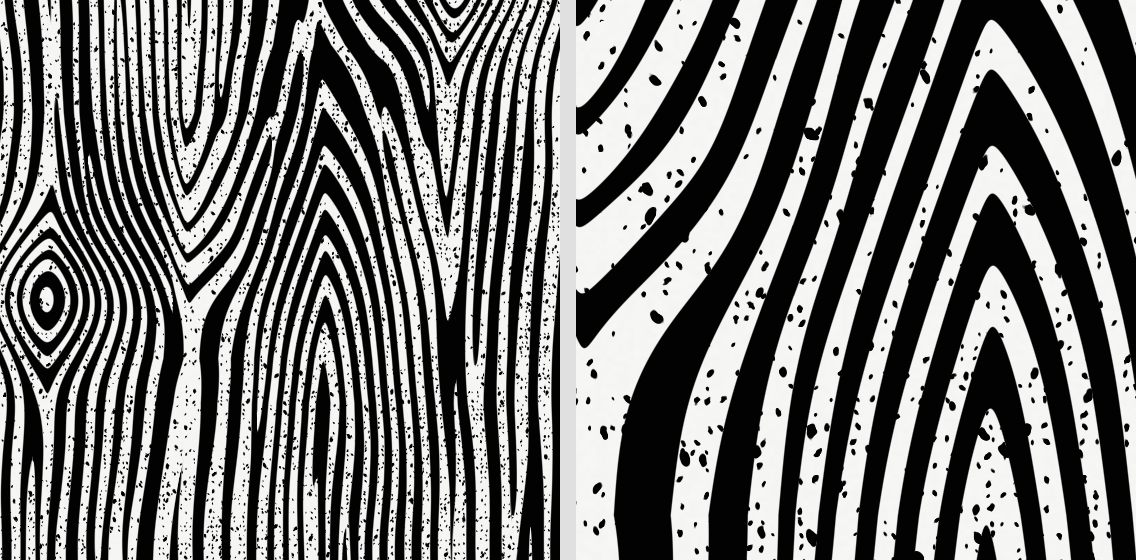
Left, the full canvas; right, a detail of the centre.
This texture is drawn by a WebGL 1 fragment shader. Its source:

```glsl
precision highp float;
// Block-printed wood grain: black vertical streaks with knots, chevrons and ink specks.
uniform vec2 u_resolution;

const vec3 PAPER = vec3(0.962, 0.962, 0.958);
const vec3 INK = vec3(0.008);
const float STREAKS = 28.0;        // streaks across the canvas
const float INK_SHARE = 0.475;     // mean share of a streak that is black
const float SHARE_SWING = 0.46;    // thick and thin variation
const float FOLD_X = 0.088;        // first mirror axis of the grain
const float FOLD_GAP = 0.24;       // distance between mirror axes
const float TIP_ROUNDING = 0.004;
const float KNOT_RINGS = 4.2;
const float KNOT_REACH = 0.14;
const float KNOT_HEIGHT = 0.105;
const vec2 LEFT_KNOT = vec2(0.088, 0.47);
const vec2 TOP_KNOT = vec2(0.808, 1.04);
const float CHEVRON_REACH = 0.19;
const float FORK_STRETCH = 0.11;   // lower gives longer streak tips
const int FORKS = 22;
const float TAU = 6.2831853;

float hash(vec2 p) {
  return fract(sin(dot(p, vec2(127.1, 311.7))) * 43758.5453);
}

float noise(vec2 p) {
  vec2 cell = floor(p), f = fract(p);
  f = f * f * f * (f * (f * 6.0 - 15.0) + 10.0);
  float low = mix(hash(cell), hash(cell + vec2(1.0, 0.0)), f.x);
  float high = mix(hash(cell + vec2(0.0, 1.0)), hash(cell + 1.0), f.x);
  return mix(low, high, f.y);
}

// Absolute value with a rounded tip.
float bend(float d, float rounding) {
  return sqrt(d * d + rounding * rounding);
}

float swell(vec2 p, vec2 knot) {
  vec2 d = (p - knot) / vec2(0.05, KNOT_HEIGHT);
  return exp(-dot(d, d));
}

// Extra phase that closes the streaks into rings around a knot.
float knotRings(vec2 p, vec2 knot, float rounding) {
  float dy = (p.y - knot.y) / KNOT_HEIGHT;
  return KNOT_RINGS * exp(-dy * dy - bend(p.x - knot.x, rounding) / KNOT_REACH);
}

// Phase rising with height along an axis, which nests pointed arches there.
float chevrons(vec2 p, float axis, float bottom, float top, float count) {
  float climb = clamp((p.y - bottom) / (top - bottom), 0.0, 1.0);
  climb = mix(climb, smoothstep(0.0, 1.0, climb), 0.5) - 0.5;
  return count * climb * exp(-bend(p.x - axis, 0.01) / CHEVRON_REACH);
}

// Scattered phase vortices: streaks start or end there in long tips.
float forks(vec2 p) {
  float sum = 0.0;
  for (int i = 0; i < FORKS; i++) {
    float n = float(i);
    vec2 at = vec2(fract(n * 0.618 + 0.21), hash(vec2(n, 4.7)) * 1.2 - 0.1);
    float side = 1.0 - 2.0 * mod(n, 2.0);
    side *= step(0.17, distance(at, LEFT_KNOT)) * step(0.17, distance(at, TOP_KNOT));
    vec2 d = p - at;
    sum += side * atan(d.y * FORK_STRETCH, d.x) / TAU;
  }
  return sum;
}

// Signed streak field: negative is ink.
float grain(vec2 p) {
  vec2 q = p;
  q.x += 0.030 * (noise(p * vec2(3.5, 2.6) + 7.0) - 0.5);
  q.x += 0.011 * (noise(p * vec2(9.0, 6.0) + 31.0) - 0.5);
  float fold = floor((q.x - FOLD_X) / FOLD_GAP + 0.5);
  float d = q.x - FOLD_X - fold * FOLD_GAP;
  float polarity = 1.0 - 2.0 * mod(fold, 2.0);
  float rounding = TIP_ROUNDING + 0.018 * (swell(q, LEFT_KNOT) + swell(q, TOP_KNOT));
  float phase = STREAKS * polarity * (bend(d, rounding) - 0.5 * FOLD_GAP);
  phase += knotRings(q, TOP_KNOT, rounding) - knotRings(q, LEFT_KNOT, rounding);
  phase += chevrons(q, FOLD_X + 2.0 * FOLD_GAP, 0.28, 0.92, 5.5);
  phase += chevrons(q, FOLD_X + FOLD_GAP, 0.36, 0.80, 4.0);
  phase += forks(q);
  float share = INK_SHARE + SHARE_SWING * (noise(p * vec2(15.0, 3.2) + 53.0) - 0.5);
  return abs(fract(phase) - 0.5) * 2.0 - share;
}

// One jittered, tilted ink fleck in each chosen cell.
float specks(vec2 p, float cells, float radius, float chance, float edge) {
  vec2 cell = floor(p * cells);
  float seed = hash(cell + cells);
  vec2 jitter = vec2(hash(cell + 17.3), hash(cell + 41.9)) - 0.5;
  vec2 d = p - (cell + 0.5 + 0.45 * jitter) / cells;
  float tilt = 1.8 * (hash(cell + 71.7) - 0.5);
  d = mat2(cos(tilt), sin(tilt), -sin(tilt), cos(tilt)) * d;
  d.y *= 0.6;
  float size = radius * (0.5 + 0.7 * hash(cell + 93.1));
  size *= 0.7 + 0.6 * noise(p / radius * 0.8);
  float clump = 0.5 + noise(p * 5.0 + 11.0);
  return step(seed, chance * clump) * (1.0 - smoothstep(-edge, edge, length(d) - size));
}

void main() {
  float pixel = 1.0 / min(u_resolution.x, u_resolution.y);
  vec2 p = gl_FragCoord.xy * pixel;

  // Streaks, softened by their local slope.
  float field = grain(p);
  vec2 slope = vec2(grain(p + vec2(pixel, 0.0)), grain(p + vec2(0.0, pixel))) - field;
  float soft = 0.85 * clamp(length(slope), 0.002, 0.5);
  float ink = 1.0 - smoothstep(-soft, soft, field);

  // Fine and coarse specks on the paper.
  ink = max(ink, specks(p, 125.0, 0.0014, 0.36, 0.6 * pixel));
  ink = max(ink, specks(p, 62.0, 0.0026, 0.30, 0.6 * pixel));

  vec3 paper = PAPER + 0.012 * (noise(p * 300.0) - 0.5);
  gl_FragColor = vec4(mix(paper, INK, ink), 1.0);
}
```
